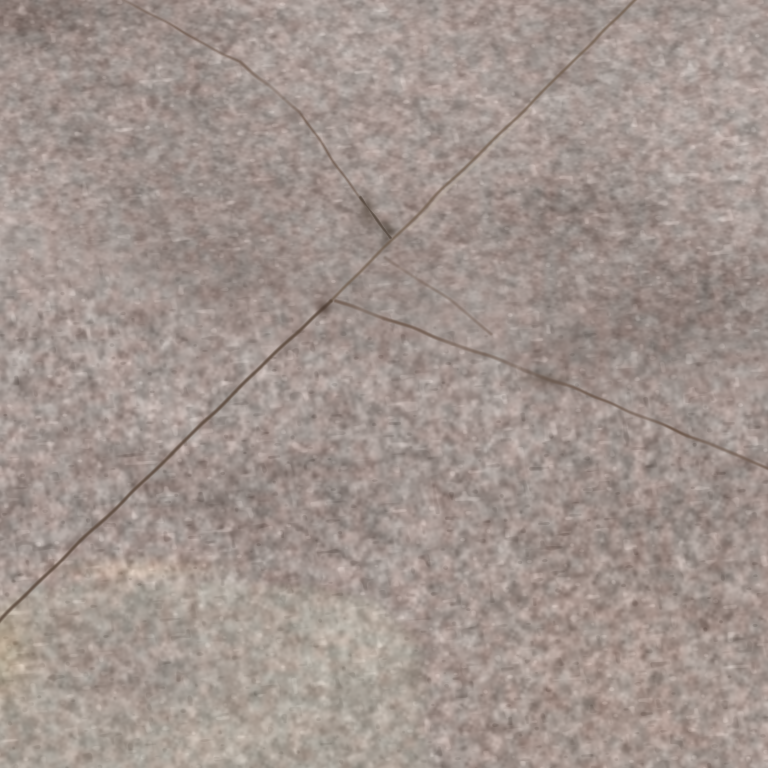
Write a Shadertoy shader that draws this texture.

```glsl
// Weathered pinkish-grey stone paving with thin crossing joints and a pale worn patch.

float hash(vec2 p) {
    vec3 q = fract(p.xyx * 0.1031);
    q += dot(q, q.yzx + 33.33);
    return fract((q.x + q.y) * q.z);
}

// Smooth value noise, centred on zero
float noise(vec2 p) {
    vec2 i = floor(p), f = fract(p);
    f = f * f * (3.0 - 2.0 * f);
    return mix(mix(hash(i), hash(i + vec2(1, 0)), f.x),
               mix(hash(i + vec2(0, 1)), hash(i + 1.0), f.x), f.y) - 0.5;
}

float fbm(vec2 p) {
    float sum = 0.0, amp = 0.5;
    for (int i = 0; i < 4; i++) {
        sum += amp * noise(p);
        p = mat2(1.6, 1.2, -1.2, 1.6) * p + 17.3;
        amp *= 0.55;
    }
    return sum;
}

// Soft elliptical spot: centre in xy, radii in zw
float spot(vec2 p, vec4 s) {
    vec2 d = (p - s.xy) / s.zw;
    return exp(-dot(d, d));
}

// Smooth-edged line from ends.xy to ends.zw
float crack(vec2 p, vec4 ends, float halfWidth) {
    vec2 pa = p - ends.xy, ba = ends.zw - ends.xy;
    float d = length(pa - ba * clamp(dot(pa, ba) / dot(ba, ba), 0.0, 1.0));
    float soft = max(0.0018, 0.8 / iResolution.y);
    return 1.0 - smoothstep(halfWidth - soft, halfWidth + soft, d);
}

// Mineral grain at three sizes, turned to hide the lattice
float mineral(vec2 p) {
    mat2 turn = mat2(0.8, 0.6, -0.6, 0.8);
    return 0.12 * noise(p * 76.0) + 0.14 * noise(turn * p * 120.0 + 31.0)
         + 0.09 * noise(turn * turn * p * 200.0 + 63.0);
}

void mainImage(out vec4 fragColor, in vec2 fragCoord) {
    vec2 p = fragCoord / iResolution.xy;
    float lower = smoothstep(0.7, 0.5, p.y + 0.15 * (p.x - 0.5));

    // Broad tone: mottling, shaded stains, then lighter wear
    vec2 m = p + 0.05 * vec2(fbm(p * 9.0), fbm(p * 9.0 + 50.0));
    float tone = 0.07 * fbm(p * 8.0) + 0.07 * fbm(p * vec2(15.0, 26.0) + 40.0);
    tone -= 0.1 * spot(m, vec4(0.05, 0.985, 0.13, 0.04));
    tone -= 0.03 * spot(m, vec4(0.16, 0.88, 0.17, 0.09));
    tone -= 0.075 * spot(m, vec4(0.71, 0.73, 0.12, 0.045));
    tone -= 0.085 * spot(m, vec4(0.92, 0.62, 0.13, 0.06));
    tone -= 0.04 * spot(m, vec4(0.76, 0.56, 0.13, 0.05));
    tone -= 0.04 * spot(m, vec4(0.28, 0.72, 0.16, 0.11));
    tone -= 0.045 * spot(m, vec4(0.3, 0.34, 0.18, 0.08));
    tone -= 0.045 * spot(m, vec4(0.9, 0.33, 0.15, 0.07));
    tone -= 0.04 * spot(p, vec4(0.105, 0.805, 0.022, 0.022));
    tone -= 0.035 * spot(p, vec4(0.565, 0.82, 0.03, 0.03));
    tone += 0.055 * spot(m, vec4(0.93, 0.85, 0.17, 0.12));
    tone += 0.03 * spot(m, vec4(0.47, 0.93, 0.16, 0.09));
    tone += 0.035 * spot(m, vec4(0.06, 0.72, 0.1, 0.09));
    tone += 0.03 * spot(m, vec4(0.17, 0.48, 0.15, 0.13));
    vec3 col = vec3(0.631, 0.581, 0.561) + tone;
    col += vec3(0.012, 0.0, -0.01) * spot(p, vec4(0.8, 0.1, 0.25, 0.2));

    // Pale worn patch with a ragged rim and a sandy crust
    vec2 q = (p + 0.025 * vec2(fbm(p * 19.0), fbm(p * 19.0 + 9.0)) - vec2(0.22, 0.03)) / vec2(0.34, 0.21);
    float worn = 1.0 - smoothstep(0.95, 1.03, pow(dot(q * q, q * q), 0.25));
    worn *= smoothstep(0.0, 0.03, p.x - p.y + 0.22);
    col = mix(col, vec3(0.655, 0.617, 0.58) + 0.7 * tone, 0.9 * worn);
    col += worn * vec3(0.035, 0.037, 0.032) * (spot(p, vec4(0.46, 0.16, 0.09, 0.07)) + spot(p, vec4(0.3, 0.04, 0.12, 0.05)));
    col -= vec3(0.025, 0.03, 0.02) * spot(p, vec4(0.18, 0.13, 0.1, 0.06));
    col += vec3(0.05, 0.03, -0.015) * spot(p, vec4(0.0, 0.15, 0.04, 0.06));
    float crust = spot(p, vec4(0.18, 0.257, 0.1, 0.016));
    col += vec3(0.07, 0.045, 0.01) * crust;
    col -= vec3(0.05, 0.06, 0.06) * spot(p, vec4(0.4, 0.236, 0.065, 0.012));

    // Grain: streaked sideways above, round below
    vec2 slant = vec2(p.x + 0.15 * p.y, 1.35 * p.y - 0.1 * p.x);
    float grain = mix(mineral(slant) * 0.85, mineral(p + 3.0), lower);
    grain += 0.07 * smoothstep(0.27, 0.47, noise(slant * 85.0 + 120.0));
    grain -= 0.07 * smoothstep(0.28, 0.46, noise(slant * 92.0 + 210.0)) * (0.3 + 0.7 * lower);
    col += grain * (1.0 - 0.15 * worn) + 0.3 * crust * max(noise(p * 75.0 + 77.0), 0.0);
    col += vec3(0.03, -0.01, -0.016) * noise(p * 60.0 + 90.0);

    // Diagonal joint, darker in its lower half, with a bright lip
    vec2 w = p + 0.003 * vec2(noise(p * 28.0), noise(p * 28.0 + 5.0));
    float high = crack(w, vec4(0.43, 0.609, 0.521, 0.698), 0.0017);
    high = max(high, crack(w, vec4(0.521, 0.698, 0.835, 1.008), 0.0017));
    col = mix(col, vec3(0.74, 0.69, 0.64), 0.5 * crack(w, vec4(0.532, 0.702, 0.69, 0.858), 0.002));
    col = mix(col, vec3(0.45, 0.375, 0.31), 0.75 * high);
    col = mix(col, vec3(0.36, 0.29, 0.24), 0.85 * crack(w, vec4(-0.01, 0.183, 0.43, 0.609), 0.002));

    // Curving crack on the left, straight one on the right, faint branch between
    float bend = crack(w, vec4(0.15, 1.005, 0.3125, 0.919), 0.0015);
    bend = max(bend, crack(w, vec4(0.3125, 0.919, 0.39, 0.854), 0.0018));
    bend = max(bend, crack(w, vec4(0.39, 0.854, 0.475, 0.733), 0.0014));
    float right = crack(w, vec4(0.436, 0.609, 0.736, 0.499), 0.002);
    right = max(right, crack(w, vec4(0.736, 0.499, 1.01, 0.387), 0.0018));
    float branch = crack(w, vec4(0.501, 0.664, 0.586, 0.61), 0.0018);
    branch = max(branch, crack(w, vec4(0.586, 0.61, 0.64, 0.565), 0.0018));
    float lines = max(max(bend * 0.8, right), branch * 0.55);
    col = mix(col, vec3(0.43, 0.35, 0.3), lines * (0.7 + 0.6 * noise(p * 25.0)));

    // Dirt caught in the chipped corners
    float dirt = spot(w, vec4(0.48, 0.729, 0.011, 0.018)) + spot(w, vec4(0.503, 0.697, 0.009, 0.014));
    dirt = max(dirt * (0.8 + noise(p * 90.0)), crack(w, vec4(0.47, 0.742, 0.508, 0.69), 0.002));
    col = mix(col, vec3(0.31, 0.26, 0.22), 0.8 * min(dirt, 1.0));
    col = mix(col, vec3(0.28, 0.22, 0.19), 0.7 * spot(w, vec4(0.421, 0.6, 0.008, 0.008)));
    col = mix(col, vec3(0.36, 0.3, 0.26), 0.5 * spot(w, vec4(0.71, 0.507, 0.03, 0.007)));
    fragColor = vec4(clamp(col, 0.0, 1.0), 1.0);
}
```
